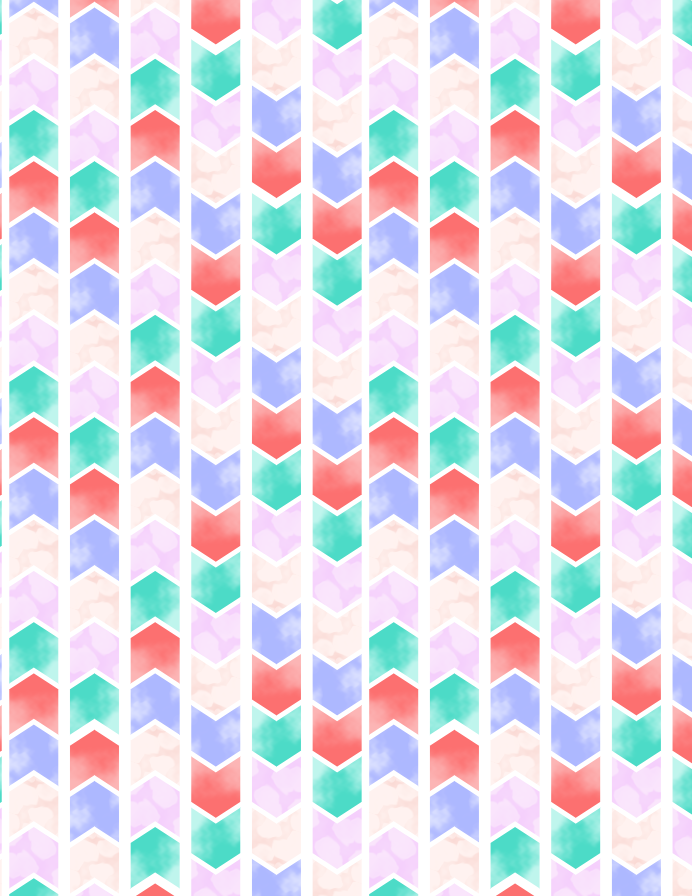
Reproduce this pattern procedurally as a WebGL 2 fragment shader.

```glsl
#version 300 es
precision highp float;
// Watercolour chevrons stacked in columns: three pointing up, then three pointing down.

uniform vec2 u_resolution;
out vec4 fragColor;

// Layout, in canvas heights
const float GROUP_PITCH  = 0.4017;  // six columns
const float COLUMN_PITCH = 0.0677;
const float COLUMN_WIDTH = 0.0547;
const float GROUP_START  = 0.0052;
const float MARGIN       = 0.0052;  // white before the first column of a group
const float ROW_PITCH    = 0.05716;
const float SEAM         = 0.0065;  // white between stacked chevrons, along the column
const float WIDE_EXTRA   = 0.0058;  // added to the occasional wide seam
const float SLOPE        = 0.65;
const float APEX_UP      = 0.0052;  // distance of row 0 below the top edge
const float APEX_DOWN    = 0.0586;

// Per column: row of a red chevron, and row in front of which the seam is wide
const float RED_ROW[6]  = float[6](3.0, 4.0, 2.0, 0.0, 2.0, 1.0);
const float WIDE_ROW[6] = float[6](99.0, 14.0, 17.0, 0.0, -3.0, 99.0);

// Paints, in stacking order: red, blue, peach, pink, teal
const vec3 PAPER = vec3(1.0);
const vec3 DEEP[5] = vec3[5](
  vec3(0.99, 0.44, 0.44), vec3(0.68, 0.72, 1.00), vec3(0.98, 0.85, 0.83),
  vec3(0.96, 0.81, 0.99), vec3(0.30, 0.86, 0.78));
const vec3 PALE[5] = vec3[5](
  vec3(0.99, 0.71, 0.71), vec3(0.87, 0.89, 1.00), vec3(1.00, 0.95, 0.94),
  vec3(0.98, 0.90, 0.99), vec3(0.75, 0.96, 0.93));

// Paleness of each paint: slope across, slope along, base
const vec3 FADE[5] = vec3[5](
  vec3(0.0, 1.1, -0.35), vec3(0.1, 0.1, 0.2), vec3(0.0, 0.1, 0.4),
  vec3(0.0, 0.0, 0.25), vec3(0.5, 0.6, 0.05));
const float CLOUD[5]  = float[5](0.6, 1.2, 0.9, 0.5, 0.9);
const float BLOTCH[5] = float[5](0.0, 0.15, 0.5, 0.6, 0.0);

vec2 hash2(vec2 p) {
  p = vec2(dot(p, vec2(127.1, 311.7)), dot(p, vec2(269.5, 183.3)));
  return fract(sin(p) * 43758.5);
}

// Soft cloudy wash, roughly 0 to 1
float layeredSines(vec2 p) {
  const mat2 TURN = mat2(0.8, 0.6, -0.6, 0.8);
  float sum = 0.0, amplitude = 0.5;
  for (int i = 0; i < 5; i++) {
    p = TURN * p * 1.8 + 1.7;
    sum += amplitude * sin(p.x + 1.3 * sin(p.y));
    amplitude *= 0.6;
  }
  return 0.5 + 0.5 * sum;
}

// Distance to the nearest scattered point
float cellular(vec2 p) {
  vec2 cell = floor(p);
  float nearest = 2.0;
  for (int j = -1; j <= 1; j++)
    for (int i = -1; i <= 1; i++) {
      vec2 c = cell + vec2(i, j);
      nearest = min(nearest, distance(p, c + hash2(c)));
    }
  return nearest;
}

// uv: across from the axis, along from the apex, in column widths
vec3 watercolour(vec2 uv, int paint) {
  vec2 p = uv + 7.3 * float(paint + 1);
  float wash = layeredSines(p * 1.8);
  float blot = smoothstep(0.48, 0.36, cellular(p * 1.9 + 0.5 * wash));
  float pale = dot(vec3(uv, 1.0), FADE[paint])
             + CLOUD[paint] * (wash - 0.5) + BLOTCH[paint] * blot;
  return mix(DEEP[paint], PALE[paint], smoothstep(0.0, 1.0, pale));
}

void main() {
  vec2 pos = gl_FragCoord.xy / u_resolution.y;
  float pixel = 1.0 / u_resolution.y;

  // Column within its group, and position across it
  float groupX = mod(pos.x - GROUP_START, GROUP_PITCH);
  float column = min(floor(groupX / COLUMN_PITCH), 5.0);
  int c = int(column);
  bool pointsUp = c < 3;
  float across = groupX - MARGIN - 0.5 * COLUMN_WIDTH - column * COLUMN_PITCH;

  // Distance behind the arrow front; the wide seam holds it still for a while
  float fromTop = 1.0 - pos.y;
  float behind = pointsUp ? fromTop - APEX_UP : APEX_DOWN - fromTop;
  behind -= SLOPE * abs(across);
  behind -= clamp(behind - WIDE_ROW[c] * ROW_PITCH, 0.0, WIDE_EXTRA);
  float row = floor(behind / ROW_PITCH);
  float along = behind - row * ROW_PITCH;

  // Chevron outline
  float side = 0.5 * COLUMN_WIDTH - abs(across);
  float ends = (min(along, ROW_PITCH - along) - 0.5 * SEAM) / sqrt(1.0 + SLOPE * SLOPE);
  float inside = smoothstep(-0.6 * pixel, 0.6 * pixel, min(side, ends));

  // Paint, turned around in the columns that point down
  int paint = int(mod(row - RED_ROW[c] + 0.5, 5.0));
  vec2 uv = vec2(pointsUp ? across : -across, along + SLOPE * abs(across)) / COLUMN_WIDTH;
  fragColor = vec4(mix(PAPER, watercolour(uv, paint), inside), 1.0);
}
```
